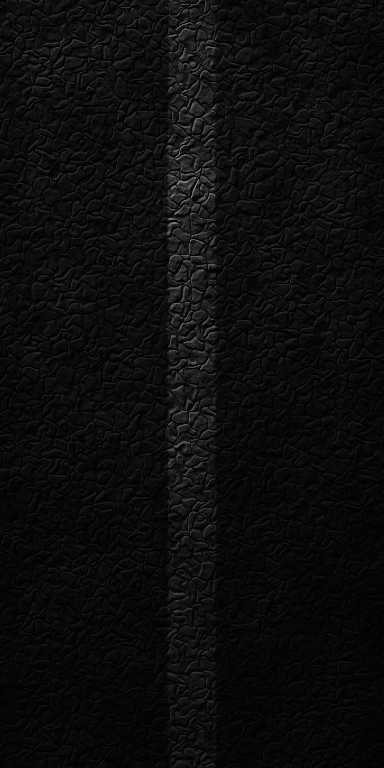
Write a Shadertoy shader that draws this texture.

```glsl
// Dark, coarse asphalt crossed by one worn vertical strip of grey paint.
// Warped cellular stones and fractal grit form a height field, which is
// lit from above left and dimmed by a soft falloff toward the bottom.

const float STONE_COUNT = 32.0;              // stones across the width
const float GRIT_SCALE = 1.7;                // grit frequency per stone
const float SAMPLE_STEP = 0.09;              // slope step, in stones
const float RELIEF = 0.50;                   // strength of slope lighting
const vec2 LIGHT_DIR = vec2(-0.42, 0.91);    // direction toward the light
const vec2 STRIP_EDGES = vec2(0.438, 0.562); // left and right paint edge
const float EDGE_SOFTNESS = 0.004;
const float EDGE_WEAR = 0.007;
const vec3 TINT = vec3(1.0, 1.0, 1.005);

// Sineless hashes
float hash1(vec2 p) {
    vec3 q = fract(vec3(p.xyx) * 0.1031);
    q += dot(q, q.yzx + 33.33);
    return fract((q.x + q.y) * q.z);
}

vec2 hash2(vec2 p) {
    vec3 q = fract(vec3(p.xyx) * vec3(0.1031, 0.1030, 0.0973));
    q += dot(q, q.yzx + 33.33);
    return fract((q.xx + q.yz) * q.zy);
}

float valueNoise(vec2 p) {
    vec2 cell = floor(p);
    vec2 f = fract(p);
    f = f * f * (3.0 - 2.0 * f);
    float low = mix(hash1(cell), hash1(cell + vec2(1, 0)), f.x);
    float high = mix(hash1(cell + vec2(0, 1)), hash1(cell + vec2(1, 1)), f.x);
    return mix(low, high, f.y);
}

float fbm(vec2 p) {
    float sum = 0.0;
    float amplitude = 0.5;
    for (int i = 0; i < 4; i++) {
        sum += amplitude * valueNoise(p);
        p = mat2(1.6, 1.2, -1.2, 1.6) * p + 7.3;
        amplitude *= 0.5;
    }
    return sum;
}

// x: gap to the nearest stone border, y: random height of the stone
vec2 stones(vec2 p) {
    vec2 cell = floor(p);
    float nearest = 9.0;
    float second = 9.0;
    float level = 0.0;
    for (int j = -1; j <= 1; j++) {
        for (int i = -1; i <= 1; i++) {
            vec2 id = cell + vec2(i, j);
            float d = length(id + hash2(id) - p);
            if (d < nearest) {
                second = nearest;
                nearest = d;
                level = hash1(id + 41.7);
            } else {
                second = min(second, d);
            }
        }
    }
    return vec2(second - nearest, level);
}

// x: surface height, y: openness of the crevices
vec2 surface(vec2 p) {
    vec2 warp = vec2(valueNoise(p * 1.3 + 11.0), valueNoise(p * 1.3 + 53.0));
    vec2 stone = stones(p + 1.1 * (warp - 0.5));
    float rise = smoothstep(0.0, 0.38, stone.x);
    float grit = fbm(p * GRIT_SCALE);
    float height = rise * (0.20 + 0.45 * stone.y) + 0.95 * grit;
    return vec2(height, mix(0.55, 1.0, smoothstep(0.0, 0.22, stone.x)));
}

void mainImage(out vec4 fragColor, in vec2 fragCoord) {
    vec2 uv = fragCoord / iResolution.xy;
    vec2 p = vec2(uv.x, uv.y * 2.0) * STONE_COUNT;

    // Relief lighting
    vec2 here = surface(p);
    float ahead = surface(p + LIGHT_DIR * SAMPLE_STEP).x;
    float slope = (here.x - ahead) / SAMPLE_STEP;
    float lighting = clamp(0.86 + RELIEF * slope, 0.12, 2.5) * here.y;
    lighting *= 0.70 + 0.60 * valueNoise(p * 0.35 + 19.0);

    // Bare asphalt: brighter at the upper left, nearly black at lower right
    float ground = mix(0.024, 0.066, smoothstep(0.0, 0.95, uv.y));
    ground *= mix(1.08, 0.82, uv.x);
    ground *= mix(0.72, 1.0, smoothstep(0.0, 0.14, min(uv.x, 1.0 - uv.x)));

    // Paint: strongest in the upper part, fading down the strip
    float paint = mix(0.060, 0.172, smoothstep(0.0, 0.85, uv.y));
    paint *= 1.0 - 0.18 * smoothstep(0.88, 1.0, uv.y);
    paint *= mix(1.08, 0.92, smoothstep(STRIP_EDGES.x, STRIP_EDGES.y, uv.x));

    // Strip mask with borders frayed by the grit
    float x = uv.x + EDGE_WEAR * (valueNoise(p * 1.8 + 29.0) - 0.5);
    float strip = smoothstep(-EDGE_SOFTNESS, EDGE_SOFTNESS, x - STRIP_EDGES.x)
                * smoothstep(-EDGE_SOFTNESS, EDGE_SOFTNESS, STRIP_EDGES.y - x);
    strip *= mix(0.72, 1.0, smoothstep(0.25, 0.5, fbm(p * 0.9 + 71.0)));

    // Sparse mineral glints on exposed grit
    float glint = smoothstep(0.86, 0.97, valueNoise(p * 3.1 + 5.0));
    float shade = mix(ground, paint, strip) * (lighting + 0.45 * glint);
    fragColor = vec4(TINT * clamp(shade + 0.006, 0.0, 1.0), 1.0);
}
```
